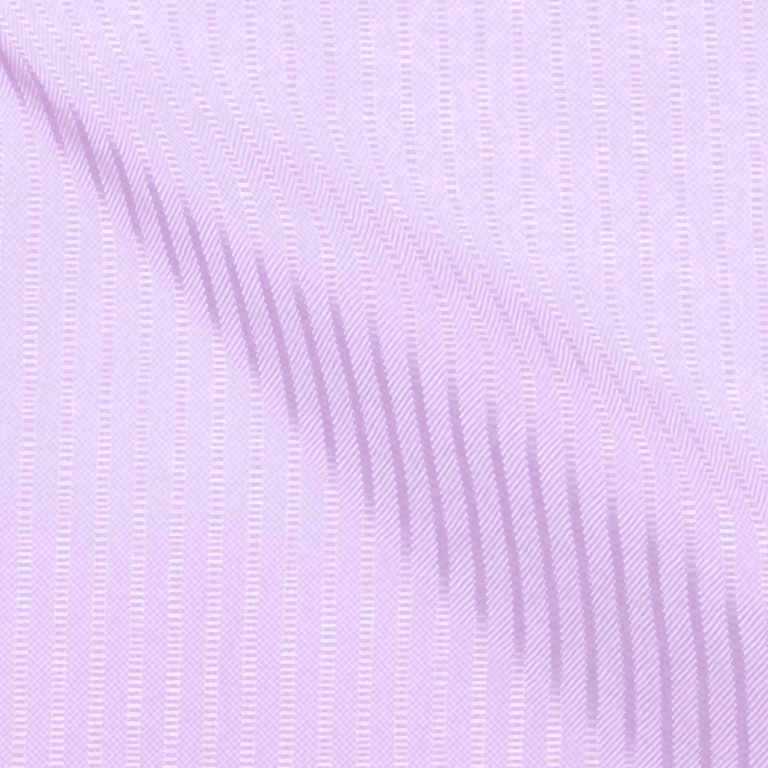
Reproduce this texture procedurally as a WebGL 1 fragment shader.

```glsl
precision highp float;
uniform vec2 u_resolution;

#define STRIPES 20.1
#define STRIPE_PHASE 0.47
#define STRIPE_HALF 0.155
#define RIBS 102.0
#define WEAVE 104.0
#define TWILL 100.0
#define RIDGE_SHIFT 0.085
#define CREASE_SHIFT 0.062
#define TAU 6.2831853

const vec3 HIGHLIGHT = vec3(0.97, 0.905, 1.0);
const vec3 LIT = vec3(0.932, 0.854, 0.994);
const vec3 SOFT = vec3(0.896, 0.79, 0.958);
const vec3 SHADE = vec3(0.85, 0.73, 0.912);
const vec3 DEEP = vec3(0.80, 0.66, 0.865);

float hash(vec2 p) {
  p = fract(p * vec2(0.1031, 0.1137));
  p += dot(p, p.yx + 33.33);
  return fract((p.x + p.y) * p.x * 7.31);
}

float noise(vec2 p) {
  vec2 i = floor(p), f = fract(p);
  f = f * f * (3.0 - 2.0 * f);
  return mix(mix(hash(i), hash(i + vec2(1.0, 0.0)), f.x),
             mix(hash(i + vec2(0.0, 1.0)), hash(i + vec2(1.0)), f.x), f.y);
}

float bell(float d, float width) {
  return exp(-d * d / (width * width));
}

void main() {
  // Cloth coordinates run down from the upper left
  vec2 p = gl_FragCoord.xy / u_resolution;
  p.y = 1.0 - p.y;

  // Signed heights below the fold's upper ridge and lower crease
  float ridge = p.y - (0.01 + 0.45 * p.x + 0.16 * p.x * p.x);
  float crease = p.y - (0.075 + 1.1 * p.x - 0.2 * p.x * p.x);
  float pastRidge = smoothstep(-0.09, 0.11, ridge);
  float pastCrease = smoothstep(-0.15, 0.12, crease);

  // The fold pulls the stripes sideways
  float lean = mix(0.06 * p.y, 0.03 * (1.0 - p.y), pastCrease);
  float u = p.x + RIDGE_SHIFT * (1.0 - pastRidge)
          + CREASE_SHIFT * (1.0 - pastCrease) - lean;
  u += 0.003 * (noise(p * vec2(9.0, 14.0)) - 0.5);

  // Shadow in the crease and a fainter, wider one along the ridge
  float mottle = noise(p * 7.0 + 3.0) - 0.5;
  float creaseWidth = 0.04 + 0.125 * smoothstep(0.0, 0.75, p.x);
  float creaseShadow = bell(crease, creaseWidth) * (0.8 + 0.2 * smoothstep(0.1, 0.45, p.x));
  float ridgeShadow = bell(ridge - 0.02, 0.055) * smoothstep(0.08, 0.35, p.x);
  float between = pastRidge * (1.0 - pastCrease);
  float shadow = clamp(creaseShadow + 0.33 * ridgeShadow + 0.16 * between
               + 0.14 * mottle, 0.0, 1.0);

  // Ground cloth, dimmer towards the bottom
  float dim = 0.55 * smoothstep(0.5, 1.0, p.y) + 0.2 * pastCrease
            + 0.15 * between + 0.25 * mottle;
  vec3 ground = mix(LIT, SOFT, clamp(dim, 0.0, 1.0));
  ground = mix(ground, SHADE, 0.66 * shadow);

  // Plain weave in the light, broken diagonal twill in the shadow
  float plain = sin(TAU * WEAVE * u) * sin(TAU * WEAVE * p.y);
  float twill = sin(TAU * TWILL * (u + p.y) + 2.0 * noise(p * 60.0));
  twill *= 0.6 + 0.8 * noise(p * vec2(150.0, 120.0) + 9.0);
  float twillAmount = smoothstep(0.12, 0.55, shadow);
  float plainDepth = 0.02 + 0.014 * smoothstep(0.2, 0.7, dim + between);
  float weave = mix(plainDepth * plain, 0.052 * twill, twillAmount);
  ground += weave * vec3(0.85, 1.25, 0.75);

  // Stripe with ribbed, slightly uneven edges
  float row = p.y * RIBS + 0.9 * noise(vec2(floor(u * STRIPES) * 5.0, p.y * 22.0));
  float rib = 0.5 + 0.5 * sin(TAU * row);
  float cell = fract(u * STRIPES - STRIPE_PHASE + 0.5) - 0.5;
  float edge = abs(cell) - STRIPE_HALF - 0.085 * (rib - 0.5);
  float blur = 1.0 * STRIPES / u_resolution.x;
  float stripe = 1.0 - smoothstep(-blur, blur, edge);

  // Pale rungs where lit, scalloped violet satin where shaded
  float wear = 0.85 + 0.6 * (noise(vec2(u * STRIPES, p.y * 45.0)) - 0.5);
  float rung = smoothstep(0.15, 0.85, rib) * wear;
  vec3 rungs = mix(mix(ground, SHADE, 0.52), HIGHLIGHT, clamp(rung, 0.0, 1.0));
  vec3 satin = mix(SHADE, DEEP, smoothstep(0.3, 0.85, shadow));
  satin += 0.02 * (rib - 0.5);
  float satinAmount = smoothstep(0.2, 0.68, shadow + 0.1 * (0.5 - rib));
  vec3 color = mix(ground, mix(rungs, satin, satinAmount), stripe);

  // Narrow dark tuck at the upper left
  float tuck = bell(crease + 0.005, 0.016) * (1.0 - smoothstep(0.0, 0.28, p.x));
  color = mix(color, DEEP * vec3(1.0, 0.93, 0.95), 0.55 * tuck);

  // Thread grain
  color += 0.04 * (noise(p * vec2(260.0, 230.0)) - 0.5);
  gl_FragColor = vec4(clamp(color, 0.0, 1.0), 1.0);
}
```
